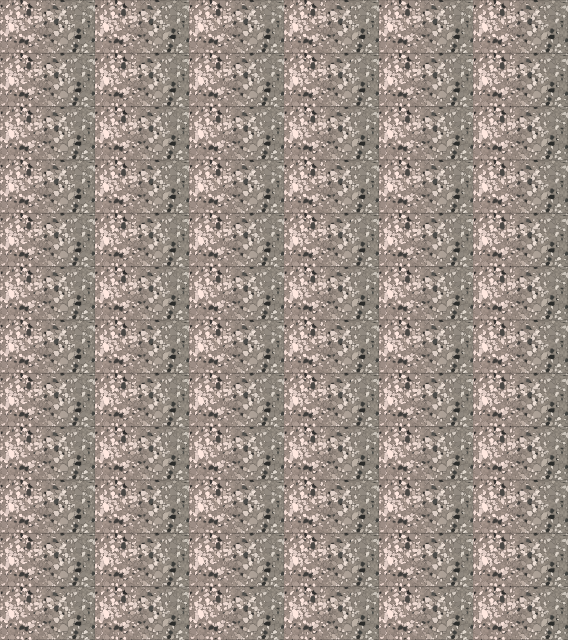
This texture is drawn by a Shadertoy shader. Its source:

```glsl
// Terrazzo slabs: one panel of stone chips in cement, repeated in a grid.
// Chips are random convex polygons on three jittered grids, fine to coarse;
// pale and dark chips gather in soft clusters, and each panel cools to the right.

#define REPEATS vec2(6.0, 12.0)
#define CEMENT vec3(0.595, 0.55, 0.52)
#define PALE vec3(0.95, 0.89, 0.865)
#define MIDTONE vec3(0.68, 0.63, 0.60)
#define DARK vec3(0.21, 0.21, 0.205)
#define WARM_TINT vec3(1.03, 1.00, 0.99)
#define COOL_TINT vec3(0.92, 0.945, 0.925)
#define GRAIN 0.22
#define RIM_WIDTH 0.009
#define RIM_DARKNESS 0.22
#define SEAM_WIDTH 0.018
#define SEAM_DARKNESS 0.24

const float TAU = 6.2831853;

vec3 hash3(vec2 p) {
    vec3 v = fract(p.xyx * vec3(0.1031, 0.1030, 0.0973));
    v += dot(v, v.yxz + 33.33);
    return fract((v.xxy + v.yzz) * v.zyx);
}

float valueNoise(vec2 p) {
    vec2 i = floor(p), f = fract(p);
    f *= f * (3.0 - 2.0 * f);
    vec2 e = vec2(0.0, 1.0);
    return mix(mix(hash3(i).x, hash3(i + e.yx).x, f.x),
               mix(hash3(i + e.xy).x, hash3(i + e.yy).x, f.x), f.y);
}

// Soft elliptical spot, 1 at its centre
float cluster(vec2 p, vec2 centre, vec2 size) {
    vec2 d = (p - centre) / size;
    return exp(-dot(d, d));
}

// Distance to an irregular six-sided chip
float chipDistance(vec2 p, float radius, vec2 id) {
    vec3 shape = hash3(id + 71.0);
    float turn = shape.x * TAU;
    p = mat2(cos(turn), sin(turn), -sin(turn), cos(turn)) * p;
    p.y *= 1.0 + 0.9 * shape.y;
    float d = -1.0;
    for (int k = 0; k < 6; k++) {
        vec3 side = hash3(id + 13.0 * float(k) + 5.0);
        float a = (float(k) + 0.6 * side.x) * TAU / 6.0;
        d = max(d, dot(p, vec2(cos(a), sin(a))) - radius * (0.7 + 0.5 * side.y));
    }
    return d;
}

// Chip colour depends on where its centre lies in the panel (0 to 1)
vec3 chipColour(vec2 at, vec2 id) {
    vec3 pick = hash3(id + 151.0);
    float paleChance = 0.36 + 0.6 * cluster(at, vec2(0.17, 0.64), vec2(0.22, 0.32));
    float darkChance = 0.11
        + 0.38 * cluster(at, vec2(0.21, 0.19), vec2(0.11, 0.14))
        + 0.3 * cluster(at, vec2(0.48, 0.83), vec2(0.27, 0.12));
    vec3 c = MIDTONE * (0.84 + 0.32 * pick.y);
    if (pick.x > 1.0 - paleChance) c = PALE * (0.9 + 0.14 * pick.y);
    if (pick.x < darkChance) c = DARK * (0.85 + 0.7 * pick.y);
    return c;
}

// Lays one grid of chips over the colour below
vec3 addChips(vec3 col, vec2 p, float aspect, float cells, float density, float px) {
    vec2 home = floor(p * cells);
    for (int y = -1; y <= 1; y++)
    for (int x = -1; x <= 1; x++) {
        vec2 cell = home + vec2(x, y);
        vec2 id = cell + cells * 17.0 + 40.0;
        vec3 h = hash3(id);
        vec2 centre = (cell + 0.15 + 0.7 * h.xy) / cells;
        vec2 at = centre / vec2(aspect, 1.0);
        // Chips lie closer together towards the pale side
        float crowd = 0.9 + 0.5 * cluster(at, vec2(0.17, 0.64), vec2(0.24, 0.34));
        if (h.z > density * crowd) continue;
        float radius = (0.34 + 0.24 * hash3(id + 29.0).x) / cells;
        float d = chipDistance(p - centre, radius, id);
        float rim = clamp(0.5 - (d - RIM_WIDTH) / px, 0.0, 1.0);
        float body = clamp(0.5 - d / px, 0.0, 1.0);
        col *= 1.0 - RIM_DARKNESS * rim * (1.0 - body);
        col = mix(col, chipColour(at, id), body);
    }
    return col;
}

void mainImage(out vec4 fragColor, in vec2 fragCoord) {
    // Panel coordinates; lengths are in panel heights
    vec2 panel = fract(fragCoord / iResolution.xy * REPEATS);
    float aspect = iResolution.x / iResolution.y * REPEATS.y / REPEATS.x;
    vec2 p = panel * vec2(aspect, 1.0);
    float px = REPEATS.y / iResolution.y;

    // Grainy cement, then chips from fine to coarse
    float grain = valueNoise(p * 30.0 + 9.0) - 0.5;
    vec3 col = CEMENT * (1.0 + GRAIN * grain);
    col = addChips(col, p, aspect, 19.0, 0.40, px);
    col = addChips(col, p, aspect, 11.0, 0.46, px);
    col = addChips(col, p, aspect, 7.0, 0.34, px);

    // Warm to cool drift across the panel
    col *= mix(WARM_TINT, COOL_TINT, smoothstep(0.2, 1.0, panel.x));

    // Thin joints, fainter on the upright sides
    vec2 edge = min(panel, 1.0 - panel) * vec2(aspect, 1.0);
    vec2 joint = clamp(0.5 - (edge - 0.5 * SEAM_WIDTH) / px, 0.0, 1.0);
    col *= 1.0 - SEAM_DARKNESS * max(joint.y, 0.4 * joint.x);

    fragColor = vec4(clamp(col, 0.0, 1.0), 1.0);
}
```
